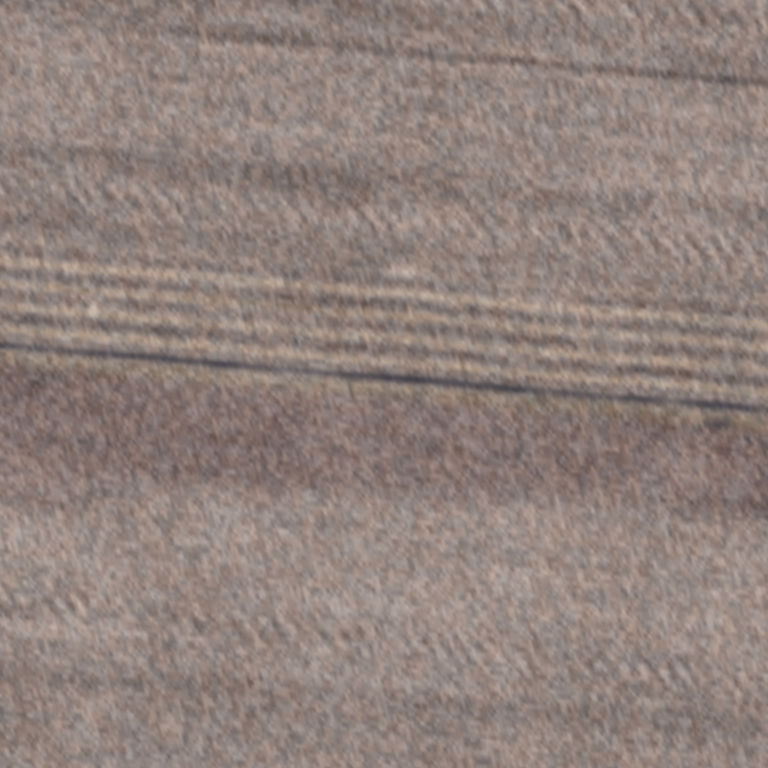
Reproduce this texture procedurally as a Shadertoy shader.

```glsl
#define ROW_SLOPE 0.085
#define RIDGE_START 0.3385
#define RIDGE_STEP 0.0295
#define RIDGE_GAIN 0.072
#define FURROW_ROW 0.449
#define TREAD_RATE 37.0
#define TREAD_GAIN 0.075
#define GRAIN_GAIN 0.13
#define SOIL vec3(0.568, 0.512, 0.490)
#define SOIL_TINT vec3(1.0, 0.94, 0.88)
#define SHADOW vec3(0.27, 0.26, 0.29)

float hash(vec2 p) {
    vec3 q = fract(p.xyx * 0.1031);
    q += dot(q, q.yzx + 33.33);
    return fract((q.x + q.y) * q.z);
}

// Value noise centred on zero
float noise(vec2 p) {
    vec2 i = floor(p), f = fract(p);
    f = f * f * (3.0 - 2.0 * f);
    return mix(mix(hash(i), hash(i + vec2(1, 0)), f.x),
               mix(hash(i + vec2(0, 1)), hash(i + vec2(1, 1)), f.x), f.y) - 0.5;
}

float fbm(vec2 p) {
    float sum = 0.0, gain = 0.6;
    for (int i = 0; i < 4; i++) {
        sum += gain * noise(p);
        p = mat2(1.6, 1.2, -1.2, 1.6) * p + 17.3;
        gain *= 0.5;
    }
    return sum;
}

float band(float v, float centre, float width) {
    float d = (v - centre) / width;
    return exp(-d * d);
}

float spot(vec2 p, vec2 centre, vec2 size) {
    vec2 d = (p - centre) / size;
    return exp(-dot(d, d));
}

// Slanted tyre marks confined to one row
float tread(float x, float v, float row, float width, float seed) {
    float phase = (x - 0.75 * (v - row)) * TREAD_RATE;
    phase += 0.5 * noise(vec2(x * 13.0, seed));
    float wave = cos(6.28318 * phase);
    float wear = 0.85 + 0.8 * noise(vec2(x * 24.0, seed + 9.0));
    return wave * wear * band(v, row, width);
}

void mainImage(out vec4 fragColor, in vec2 fragCoord) {
    vec2 p = fragCoord / iResolution.xy;
    float x = p.x;

    // Row coordinate: measured downward, constant along each sloping row
    float v = 1.0 - p.y - ROW_SLOPE * x;
    v += 0.003 * noise(vec2(x * 9.0, v * 12.0)) + 0.002 * noise(p * 45.0);
    vec2 along = vec2(x, v);

    // Long streaks and cloudy patches
    float streakFade = 1.0 - 0.55 * smoothstep(0.45, 0.55, v);
    float tone = 0.075 * streakFade * noise(along * vec2(3.0, 52.0));
    tone += 0.045 * noise(along * vec2(9.0, 85.0) + 31.0);
    tone += 0.055 * fbm(p * 9.0 + 4.0);

    // Upper field: broad worked strips
    tone += 0.028 * band(v, 0.085, 0.035) + 0.025 * band(v, 0.155, 0.025);
    tone -= 0.035 * band(v, 0.197, 0.014);
    tone -= 0.045 * band(v, 0.285, 0.016);
    tone -= 0.045 * band(v, -0.034, 0.008);
    tone -= mix(0.05, 0.13, smoothstep(0.3, 0.9, x)) * band(v, 0.024, 0.007);
    tone -= 0.03 * band(v, 0.008, 0.016);

    // Raised ridges with shaded gaps
    float crest = cos(6.28318 * (v - RIDGE_START) / RIDGE_STEP);
    float ridged = smoothstep(0.295, 0.335, v) * (1.0 - smoothstep(0.430, 0.446, v));
    float ridgeWear = 0.95 + 0.7 * noise(along * vec2(22.0, 34.0));
    float ridge = crest * ridged * ridgeWear;
    tone += RIDGE_GAIN * ridge;

    // Bare strip and the pale field below it
    float edge = mix(0.645, 0.595, smoothstep(0.0, 0.55, x)) + 0.05 * fbm(p * 14.0);
    float bare = smoothstep(0.458, 0.485, v) * (1.0 - smoothstep(edge - 0.035, edge + 0.03, v));
    float pale = smoothstep(edge - 0.02, edge + 0.04, v);
    tone -= 0.058 * bare;
    tone += 0.038 * pale * (1.0 - smoothstep(0.76, 0.90, v));
    tone += 0.02 * band(v, 0.84, 0.018);
    tone -= 0.035 * band(v, 0.885 - 0.03 * x, 0.017);
    tone -= 0.055 * spot(p, vec2(0.145, 0.35), vec2(0.055, 0.025));

    // Wheel tracks
    float lowerRow = 0.776 + 0.032 * x;
    tone += TREAD_GAIN * tread(x, v, 0.243, 0.016, 2.0);
    tone += TREAD_GAIN * tread(x, v, -0.055, 0.014, 5.0) * smoothstep(0.2, 0.7, x);
    tone += 0.8 * TREAD_GAIN * tread(x, v, lowerRow, 0.019, 8.0);
    tone += 0.025 * band(v, 0.243, 0.014);
    tone -= 0.018 * band(v, lowerRow, 0.02);

    // Soil grain, stretched slightly upright
    vec2 lean = vec2(x - 0.25 * v, v);
    float grain = noise(lean * vec2(135.0, 95.0)) + 0.8 * noise(lean * vec2(230.0, 180.0) + 50.0);
    tone += GRAIN_GAIN * grain;

    // Scattered clods
    tone += 0.12 * spot(p, vec2(0.525, 0.647), vec2(0.022, 0.009));
    tone += 0.18 * spot(p, vec2(0.121, 0.598), vec2(0.006, 0.012));
    tone -= 0.09 * spot(p, vec2(0.043, 0.493), vec2(0.026, 0.010));

    // Colour, warmer on crests and redder on bare soil
    vec3 colour = SOIL + tone * SOIL_TINT;
    colour += vec3(0.014, 0.006, -0.020) * max(ridge, 0.0);
    colour += vec3(0.004, -0.010, -0.006) * bare;
    colour += vec3(0.008, 0.004, -0.022) * band(v, 0.467, 0.012);
    colour += vec3(0.035, -0.008, -0.035) * noise(p * 75.0 + 80.0);

    // Deep furrow and its darkest clod
    float furrow = band(v, FURROW_ROW, 0.0065) * (0.68 + 0.55 * noise(vec2(x * 24.0, 3.0)));
    furrow = max(furrow, 0.8 * spot(p, vec2(0.935, 0.447), vec2(0.016, 0.007)));
    colour = mix(colour, SHADOW + 0.3 * GRAIN_GAIN * grain, clamp(furrow, 0.0, 1.0));

    fragColor = vec4(clamp(colour, 0.0, 1.0), 1.0);
}
```
